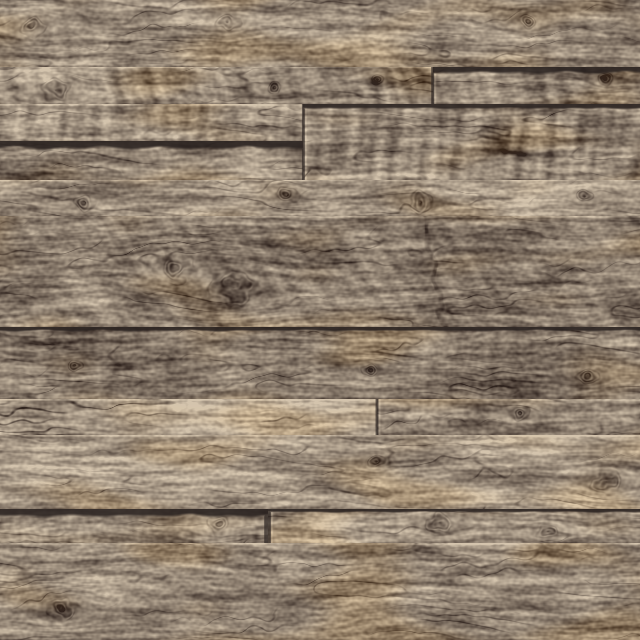
Reproduce this texture procedurally as a Shadertoy shader.

```glsl
// Weathered timber cladding: eleven courses of rough boards, some split by a joint.
// Each board gets its own tone, stretched gradient-noise grain that bends around
// knots, saw marks and cracks; recessed boards carry a shadow under their top edge.

// Per course: top edge (measured downward), joint position, left tone, right tone
const vec4 COURSES[11] = vec4[11](
    vec4(0.000, 2.000, 0.69, 0.69), vec4(0.104, 0.676, 0.67, 0.50),
    vec4(0.163, 0.474, 0.70, 0.64), vec4(0.221, 0.474, 0.58, 0.64),
    vec4(0.281, 2.000, 0.75, 0.75), vec4(0.338, 2.000, 0.55, 0.55),
    vec4(0.511, 2.000, 0.53, 0.53), vec4(0.624, 0.589, 0.86, 0.60),
    vec4(0.680, 2.000, 0.76, 0.76), vec4(0.795, 0.418, 0.65, 0.73),
    vec4(0.849, 2.000, 0.64, 0.64));

// Depth of the shadow under the top edge, left and right of the joint
const vec2 SHADOWS[11] = vec2[11](
    vec2(0.0), vec2(0.0, 0.013), vec2(0.0, 0.008), vec2(0.014, 0.008),
    vec2(0.0), vec2(0.0), vec2(0.007), vec2(0.0),
    vec2(0.0), vec2(0.015, 0.006), vec2(0.0));

float hash(float n) { return fract(sin(n * 12.9898) * 43758.547); }

vec2 gradient(vec2 cell) {
    float a = 6.28318 * fract(sin(dot(cell, vec2(127.1, 311.7))) * 43758.547);
    return vec2(cos(a), sin(a));
}

float noise(vec2 p) {
    vec2 i = floor(p), f = p - i;
    vec2 u = f * f * f * (f * (f * 6.0 - 15.0) + 10.0), e = vec2(1.0, 0.0);
    float a = dot(gradient(i), f), b = dot(gradient(i + e), f - e);
    float c = dot(gradient(i + e.yx), f - e.yx), d = dot(gradient(i + 1.0), f - 1.0);
    return mix(mix(a, b, u.x), mix(c, d, u.x), u.y);
}

// Spreads the grain coordinate around a knot and adds its rings and dark heart
void addKnot(vec2 p, vec2 center, float radius, inout float grainY, inout float dark) {
    vec2 d = p - center;
    vec2 s = d / (radius * vec2(2.8, 1.5));
    grainY -= 0.8 * d.y * exp(-dot(s, s));
    float r = length(d * vec2(0.75, 1.0)) / radius + 0.6 * noise(p * 65.0);
    float rings = 0.5 + 0.5 * sin(r * 15.0);
    dark += smoothstep(1.25, 0.6, r) * (0.12 + 0.3 * rings);
    dark += 0.4 * smoothstep(0.6, 0.1, r) * (0.6 + noise(p * 110.0));
}

void mainImage(out vec4 fragColor, in vec2 fragCoord) {
    vec2 p = fragCoord / iResolution.xy;
    p.y = 1.0 - p.y;
    float px = 1.0 / iResolution.y;

    // Find the course and board; the right board of the third course is double height
    int row = 0;
    for (int i = 1; i < 11; i++) if (p.y > COURSES[i].x) row = i;
    bool right = p.x > COURSES[row].y;
    if (row == 3 && right) row = 2;
    vec4 course = COURSES[row];
    int next = (row == 2 && right) ? 4 : row + 1;
    float bottom = next < 11 ? COURSES[next].x : 1.0;
    float height = bottom - course.x;
    float seed = float(row) * 2.0 + (right ? 1.0 : 0.0);
    vec2 q = p + vec2(hash(seed + 3.1), hash(seed + 7.7)) * 9.0;

    // Knots scattered along the board, plus a large pair on the widest one
    float grainY = q.y + 0.012 * noise(q * vec2(4.0, 9.0)), dark = 0.0;
    for (int k = 0; k < 4; k++) {
        float h = seed * 4.7 + float(k) * 1.3;
        vec2 center = vec2((float(k) + 0.2 + 0.6 * hash(h)) * 0.25,
                           course.x + height * (0.3 + 0.4 * hash(h + 0.5)));
        if (hash(h + 0.9) > 0.5 && row != 5)
            addKnot(p, center, 0.007 + 0.012 * hash(h + 1.7), grainY, dark);
    }
    if (row == 5) {
        addKnot(p, vec2(0.275, 0.415), 0.021, grainY, dark);
        addKnot(p, vec2(0.365, 0.450), 0.029, grainY, dark);
    }

    // Tone: broad weathering, three scales of grain, fuzz and slanted saw marks
    float tone = right ? course.w : course.z;
    tone += 0.35 * noise(q * vec2(4.0, 16.0)) + 0.2 * noise(q * vec2(13.0, 24.0));
    tone += 0.42 * noise(vec2(q.x * 5.0, grainY * 75.0));
    tone += 0.45 * noise(vec2(q.x * 13.0, grainY * 125.0));
    tone += 0.35 * noise(vec2(q.x * 45.0, grainY * 200.0));
    tone += 0.28 * noise(q * vec2(130.0, 170.0));
    float slant = hash(seed + 5.3) - 0.65;
    float saw = noise(vec2((q.x + slant * q.y) * 60.0, q.y * 8.0));
    tone += saw * (row == 1 || row == 2 ? 0.5 : 0.3 * hash(seed + 2.2));

    // Cracks follow level lines of the grain, strongest on the palest board
    float level = abs(noise(vec2(q.x * 7.0, grainY * 48.0) + 0.4 * noise(q * 30.0)));
    float open = smoothstep(-0.15, 0.3, noise(q * vec2(6.0, 22.0)));
    tone -= (row == 7 && !right ? 0.6 : 0.33) * open * smoothstep(0.09, 0.0, level);
    float scar = abs(p.x - 0.665 - 0.17 * (p.y - 0.34) - 0.012 * noise(p * 40.0));
    if (row == 5) dark += 0.4 * smoothstep(0.006, 0.001, scar) * (0.6 + noise(p * 60.0));
    tone -= dark;

    // Edges: ragged shadow on recessed boards, a worn pale rim on the others
    float fromTop = p.y - course.x;
    float shadow = right ? SHADOWS[row].y : SHADOWS[row].x;
    float ragged = shadow * (0.85 + 0.6 * noise(vec2(p.x * 22.0, seed)));
    float shade = shadow > 0.0 ? 1.0 - smoothstep(ragged * 0.6, ragged + px, fromTop) : 0.0;
    float rim = 1.0 - smoothstep(0.001, 0.002 + px, fromTop);
    if (shadow == 0.0 && row > 0) tone += 0.22 * rim;
    tone -= 0.12 * smoothstep(0.004, 0.0, bottom - p.y);

    // Board ends: a dark slit with a light arris beside it
    float fromJoint = p.x - course.y;
    float slit = row == 9 ? 0.004 : 0.001;
    shade = max(shade, 0.8 * (1.0 - smoothstep(slit, slit + 1.5 * px, abs(fromJoint))));
    tone += 0.2 * smoothstep(0.003, 0.0, abs(fromJoint - slit - 0.003));

    // Colour: umber to bleached grey, with faint ochre stains
    vec3 color = mix(vec3(0.28, 0.23, 0.20), vec3(0.74, 0.68, 0.60), clamp(tone, -0.2, 1.2));
    color += vec3(0.03, 0.005, -0.035) * smoothstep(0.0, 0.45, noise(q * vec2(5.0, 15.0) + 4.0));
    color = mix(color, vec3(0.17, 0.14, 0.13), shade * 0.9);
    fragColor = vec4(color, 1.0);
}
```
